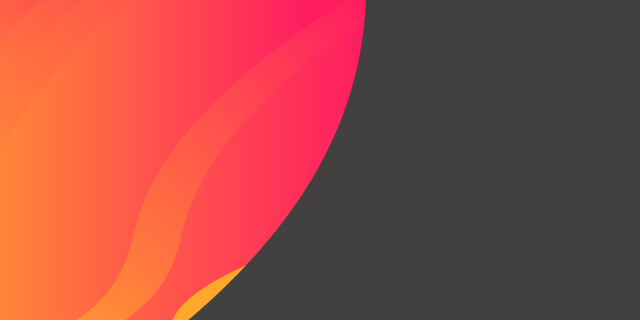
A Shadertoy shader for this background:

```glsl
// A warm orange-to-pink petal on a charcoal ground, crossed by a winding
// ribbon, with nested corner waves at upper left and an amber sliver below.
// Each edge is a curve x = f(y), in units of canvas height, with soft coverage.

// Shared warm ramp: orange at 0, hot pink at 1
vec3 warmRamp(float t) {
    return mix(vec3(1.0, 0.53, 0.22), vec3(1.0, 0.11, 0.38), clamp(t, -0.1, 1.0));
}

// Antialiased coverage, full where the signed gap is positive
float cover(float gap) {
    float slope = length(vec2(dFdx(gap), dFdy(gap)));
    return clamp(0.5 + gap / max(slope, 1e-5), 0.0, 1.0);
}

// Right boundary of the petal
float petalEdge(float y) {
    float s = 1.0 - y;
    return 1.1432 - s * (0.039 + s * (0.4104 + 0.1053 * s));
}

// Left boundary of the ribbon: an S bend around y = 0.28
float ribbonEdge(float y) {
    float above = max(y - 0.28, 0.0);
    float below = max(0.28 - y, 0.0);
    return 0.42 + 0.25 * (y - 0.28) + 0.936 * above * above
         - 5.0 * below * below * below;
}

// Bowed corner wave of given width along the top and depth down the left
float cornerEdge(float y, float width, float depth) {
    float s = 1.0 - y;
    return width * (1.0 - s / depth) - 0.68 * s * (depth - s);
}

void mainImage(out vec4 fragColor, in vec2 fragCoord) {
    vec2 p = fragCoord / iResolution.y;
    float diagonal = p.x + p.y;

    // Petal body left of the ribbon
    vec3 petal = warmRamp(p.x / 0.964);

    // Nested corner waves, from the widest to the smallest
    float rise = diagonal - 0.5;
    petal = mix(petal, warmRamp(0.05 + 0.44 * rise),
                cover(cornerEdge(p.y, 0.409, 0.471) - p.x));
    petal = mix(petal, warmRamp(0.6 * rise),
                cover(cornerEdge(p.y, 0.2526, 0.271) - p.x));
    petal = mix(petal, warmRamp(0.75 * rise),
                cover(cornerEdge(p.y, 0.13, 0.135) - p.x));

    // Ribbon, then the body to its right
    float pastRibbon = p.x - ribbonEdge(p.y);
    petal = mix(petal, warmRamp((diagonal - 0.4) / 1.75), cover(pastRibbon));
    petal = mix(petal, warmRamp(p.x / 1.14), cover(pastRibbon - 0.151));

    // Amber sliver along the lower rim
    float sliverEdge = 0.539 + p.y * (0.433 + 5.38 * p.y);
    petal = mix(petal, vec3(1.0, 0.66, 0.17), cover(p.x - sliverEdge));

    // Cut the petal out of the charcoal ground
    vec3 charcoal = vec3(0.263, 0.255, 0.247);
    vec3 color = mix(charcoal, petal, cover(petalEdge(p.y) - p.x));
    fragColor = vec4(color, 1.0);
}
```
